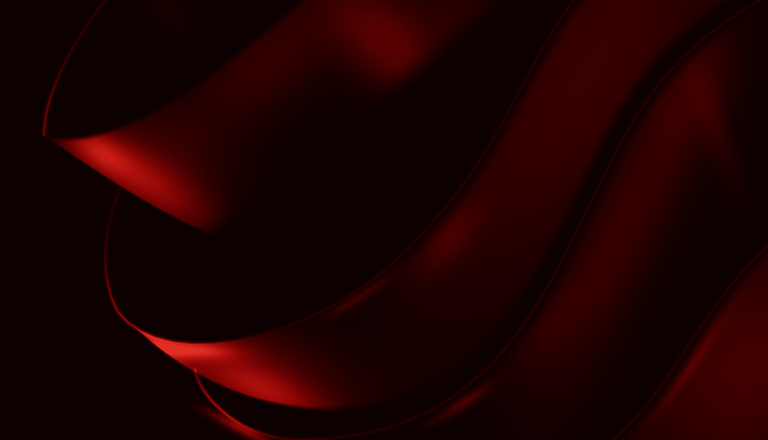
A Shadertoy shader for this background:

```glsl
// Dark red glossy ribbons folding in soft light over near black.

// Values to tune; lengths are in canvas heights
const float BASE_LEVEL = 0.05;
const float EDGE = 0.004;        // crisp silhouette width
const float SOFT_EDGE = 0.03;    // shaded roll beside the long rims
const float RIM_WIDTH = 0.0035;
const float RIM_LEVEL = 0.09;
const vec2 GLOSS_TINT = vec2(0.30, 0.23); // green and blue in the brightest light
const int STEPS = 16;

// Joined cubic curves: each run of four control points shares its ends
const vec2 MIDDLE_RIM[10] = vec2[10](
    vec2(.273, .573), vec2(.236, .477), vec2(.223, .375), vec2(.268, .291),
    vec2(.375, .148), vec2(.761, .223), vec2(.977, .489),
    vec2(1.148, .670), vec2(1.193, .864), vec2(1.320, 1.02));
const vec2 MIDDLE_HEM[10] = vec2[10](
    vec2(.243, .360), vec2(.262, .250), vec2(.500, .070), vec2(.750, .064),
    vec2(1.09, .064), vec2(1.205, .318), vec2(1.341, .591),
    vec2(1.42, .750), vec2(1.477, .886), vec2(1.70, 1.01));
const vec2 LOWER_RIM[10] = vec2[10](
    vec2(.443, .159), vec2(.455, .091), vec2(.557, .0), vec2(.682, .0),
    vec2(1.068, .0), vec2(1.205, .261), vec2(1.318, .489),
    vec2(1.420, .693), vec2(1.477, .864), vec2(1.745, 1.01));

// Signed distance to a cubic curve, positive on the left of its direction
float cubic(vec2 p, vec2 a, vec2 b, vec2 c, vec2 d) {
    float best = 1e3;
    vec2 from = a;
    for (int i = 1; i <= STEPS; i++) {
        float t = float(i) / float(STEPS), u = 1.0 - t;
        vec2 to = u*u*u*a + 3.0*u*u*t*b + 3.0*u*t*t*c + t*t*t*d;
        vec2 e = to - from, q = p - from;
        float r = length(q - e * clamp(dot(q, e) / dot(e, e), 0.0, 1.0));
        if (r < abs(best)) best = e.x * q.y < e.y * q.x ? -r : r;
        from = to;
    }
    return best;
}

float chain(vec2 p, vec2 k[10]) {
    float best = 1e3;
    for (int i = 0; i < 9; i += 3) {
        float s = cubic(p, k[i], k[i + 1], k[i + 2], k[i + 3]);
        if (abs(s) < abs(best)) best = s;
    }
    return best;
}

// Rotated elliptical light
float glow(vec2 p, vec2 center, vec2 radii, float degrees) {
    float a = radians(degrees), c = cos(a), s = sin(a);
    vec2 q = mat2(c, -s, s, c) * (p - center) / radii;
    return exp(-dot(q, q));
}

float rim(float s) { return exp(-s * s / (RIM_WIDTH * RIM_WIDTH)); }
float inside(float s, float width) { return smoothstep(-0.5 * EDGE, width, s); }

float upperRibbon(vec2 p) {
    float outer = cubic(p, vec2(.239, 1.0), vec2(.170, .909), vec2(.102, .795), vec2(.100, .695));
    float inner = cubic(p, vec2(.100, .695), vec2(.227, .665), vec2(.398, .750), vec2(.690, 1.01));
    float hem = cubic(p, vec2(.102, .689), vec2(.22, .61), vec2(.36, .51), vec2(.52, .45));
    float shade = dot(p - vec2(.864, .761), normalize(vec2(-.25, .318)));
    float light = 0.45 * glow(p, vec2(.216, .66), vec2(.09, .045), -32.0)
                + 0.42 * glow(p, vec2(.34, .58), vec2(.16, .06), -33.0)
                + 0.15 * glow(p, vec2(.36, .64), vec2(.17, .11), -20.0)
                + 0.15 * glow(p, vec2(.61, .86), vec2(.22, .10), 38.0)
                + 0.28 * glow(p, vec2(.88, .90), vec2(.16, .085), -45.0)
                + 0.10 * glow(p, vec2(1.03, .98), vec2(.12, .10), 0.0);
    light *= inside(-inner, 0.015) * inside(hem, EDGE) * smoothstep(-.02, .05, shade);
    float tip = glow(p, vec2(.10, .70), vec2(.12), 0.0);
    return light + rim(outer) * (0.13 + 0.25 * tip)
         + 0.04 * glow(p, vec2(.38, .98), vec2(.08, .04), -50.0);
}

float middleRibbon(vec2 p, float rimSide, float soft) {
    float light = 0.17 * glow(p, vec2(1.34, .84), vec2(.60, .20), 58.0)
                + 0.15 * glow(p, vec2(1.02, .455), vec2(.10, .04), 50.0)
                + 0.25 * glow(p, vec2(.82, .335), vec2(.08, .015), 35.0)
                + 0.42 * glow(p, vec2(.60, .11), vec2(.17, .05), -24.0)
                + 0.50 * glow(p, vec2(.45, .205), vec2(.09, .022), -3.0)
                + 0.60 * glow(p, vec2(.34, .23), vec2(.10, .04), -38.0)
                + 0.25 * glow(p, vec2(.57, .17), vec2(.22, .09), -20.0);
    light *= inside(-rimSide, soft) * inside(chain(p, MIDDLE_HEM), soft);
    return light + rim(rimSide) * (RIM_LEVEL + 0.4 * glow(p, vec2(.28, .27), vec2(.16, .12), 0.0));
}

float lowerRibbon(vec2 p, float rimSide, float cornerSide, float soft) {
    float light = 0.16 * glow(p, vec2(1.42, .49), vec2(.40, .09), 66.0)
                + 0.10 * glow(p, vec2(1.58, .80), vec2(.16, .09), 70.0)
                + 0.08 * glow(p, vec2(1.63, .70), vec2(.14, .03), -72.0)
                + 0.25 * glow(p, vec2(1.05, .085), vec2(.07, .015), 32.0)
                + 0.08 * glow(p, vec2(1.24, .25), vec2(.15, .05), 53.0)
                + 0.50 * glow(p, vec2(.55, .025), vec2(.08, .012), -27.0);
    light *= inside(-rimSide, soft) * inside(cornerSide, SOFT_EDGE);
    return light + rim(rimSide) * (RIM_LEVEL + 0.5 * glow(p, vec2(.50, .06), vec2(.13), 0.0));
}

float cornerRibbon(vec2 p, float rimSide) {
    float light = 0.20 * glow(p, vec2(1.70, .17), vec2(.30, .25), 50.0)
                + 0.12 * glow(p, vec2(1.57, .165), vec2(.12, .012), 55.0);
    return light * inside(-rimSide, SOFT_EDGE) + RIM_LEVEL * rim(rimSide);
}

void mainImage(out vec4 fragColor, in vec2 fragCoord) {
    vec2 p = fragCoord / iResolution.y;
    float middle = chain(p, MIDDLE_RIM), lower = chain(p, LOWER_RIM);
    float corner = cubic(p, vec2(1.364, -.023), vec2(1.545, .114), vec2(1.568, .295), vec2(1.795, .489));
    float soft = mix(EDGE, SOFT_EDGE, smoothstep(0.5, 1.0, p.x));

    // Light adds up over the base, then only strong light gains a pale gloss
    float level = BASE_LEVEL + upperRibbon(p) + middleRibbon(p, middle, soft)
                + lowerRibbon(p, lower, corner, soft) + cornerRibbon(p, corner);
    level = min(level, 0.88);
    fragColor = vec4(level, GLOSS_TINT * pow(level, 4.0), 1.0);
}
```
